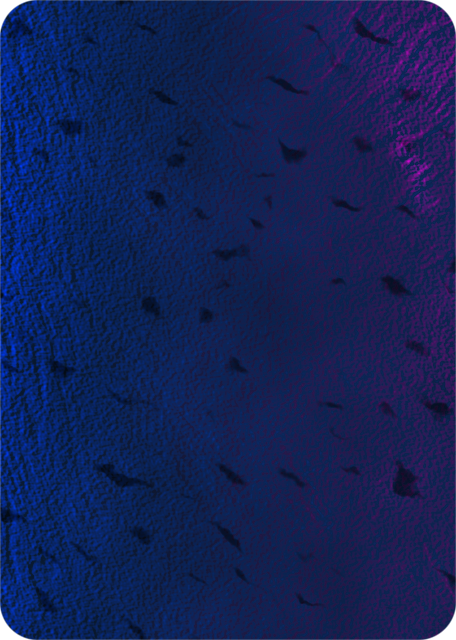
This texture is drawn by a Shadertoy shader. Its source:

```glsl
#define SHADOW vec3(0.045, 0.125, 0.235)
#define BLUE_LIGHT vec3(-0.035, 0.045, 0.40)
#define MAGENTA_LIGHT vec3(0.29, -0.02, 0.24)
#define PAPER vec3(1.0)
#define GRAIN_SCALE 105.0
#define GRAIN_HEIGHT 1.0
#define STROKE_SCALE vec2(8.0, 46.0)
#define STROKE_HEIGHT 1.5
#define LIGHT_STEP vec2(-0.0024, 0.0012)
#define CORNER_RADIUS 0.083

vec2 hashGradient(vec2 cell) {
    uvec2 q = uvec2(ivec2(cell)) * uvec2(1597u, 3812u) + uvec2(7919u, 104729u);
    uint n = (q.x ^ (q.y * 2654u)) * 747796u + q.y * 277803u;
    n = (n ^ (n >> 15u)) * 739981u;
    n = (n ^ (n >> 13u)) * 892699u;
    n ^= n >> 16u;
    float angle = float(n & 65535u) * 6.28319 / 65536.0;
    return vec2(cos(angle), sin(angle));
}

// Gradient noise, roughly -0.7 to 0.7
float noise(vec2 p) {
    vec2 i = floor(p), f = p - i;
    vec2 u = f * f * f * (f * (f * 6.0 - 15.0) + 10.0);
    vec2 e = vec2(1.0, 0.0);
    float a = dot(hashGradient(i), f);
    float b = dot(hashGradient(i + e.xy), f - e.xy);
    float c = dot(hashGradient(i + e.yx), f - e.yx);
    float d = dot(hashGradient(i + e.xx), f - e.xx);
    return mix(mix(a, b, u.x), mix(c, d, u.x), u.y);
}

float fbm(vec2 p) {
    float sum = 0.0, amp = 1.0;
    for (int k = 0; k < 4; k++) {
        sum += amp * noise(p);
        p = mat2(1.6, 1.2, -1.2, 1.6) * p + 5.3;
        amp *= 0.5;
    }
    return sum;
}

vec2 rotate(vec2 p, float angle) {
    float c = cos(angle), s = sin(angle);
    return vec2(c * p.x + s * p.y, c * p.y - s * p.x);
}

// Trowel ridges running along the given angle
float strokes(vec2 p, float angle) {
    vec2 q = rotate(p, angle);
    q.y += 0.035 * noise(q * 5.0);
    float broad = noise(q * STROKE_SCALE);
    float thin = noise(q * STROKE_SCALE * 1.8 + 17.0);
    return smoothstep(-0.05, 0.4, broad) + 0.5 * thin;
}

// Plaster relief: fine grain, lumps and three sweeps of strokes
float height(vec2 p) {
    float grain = noise(p * GRAIN_SCALE) + 0.55 * noise(p * GRAIN_SCALE * 1.75 + 31.0);
    float lumps = 1.3 * fbm(p * 13.0);
    float patches = smoothstep(-0.2, 0.35, noise(p * 4.0 + 9.0));
    float leftEdge = 1.0 - smoothstep(0.08, 0.3, p.x);
    float topRight = smoothstep(1.6, 2.0, p.x + p.y);
    float sweep = strokes(p, -0.75) * patches * (1.0 - leftEdge) * (1.0 - topRight);
    sweep += 0.6 * strokes(p + 3.0, -1.3) * leftEdge;
    sweep += 0.7 * strokes(p + 6.0, 0.75) * topRight;
    return GRAIN_HEIGHT * grain + lumps + STROKE_HEIGHT * sweep;
}

// Soft elongated pool of light
float glow(vec2 p, vec2 centre, vec2 size, float angle) {
    vec2 q = rotate(p - centre, angle) / size;
    return exp(-dot(q, q));
}

void mainImage(out vec4 fragColor, in vec2 fragCoord) {
    vec2 p = fragCoord / iResolution.x;
    vec2 canvas = iResolution.xy / iResolution.x;
    float relief = height(p + LIGHT_STEP) - height(p - LIGHT_STEP);
    float cloud = fbm(p * 3.5 + 2.0);
    vec2 bent = p + 0.025 * vec2(fbm(p * 14.0), fbm(p * 14.0 + 40.0));

    // Blue light from the left, strongest above the middle
    float blue = 0.10 + 0.72 * exp(-3.2 * p.x) + 0.28 * glow(p, vec2(0.0, 0.92), vec2(0.13, 0.4), 0.0);
    blue *= 1.0 + 0.25 * cloud;
    blue *= max(0.0, 0.6 + 0.9 * relief);

    // Magenta light from the right, pooled on raised areas
    float magenta = 0.75 * smoothstep(0.1, 1.05, p.x + 0.12 * cloud);
    magenta += 0.75 * glow(bent, vec2(0.95, 1.27), vec2(0.17, 0.2), 0.3);
    magenta += 1.5 * glow(bent, vec2(0.905, 1.04), vec2(0.025, 0.085), 0.35);
    magenta += 0.4 * glow(bent, vec2(1.0, 0.65), vec2(0.12, 0.18), 0.0);
    magenta += 0.3 * glow(bent, vec2(0.86, 0.34), vec2(0.07, 0.05), 0.0);
    magenta *= max(0.0, 0.33 - 0.85 * relief);

    // Sparse dents and cracks slanting down to the right
    vec2 q = rotate(bent, -0.5);
    float dents = smoothstep(0.3, 0.5, noise(q * vec2(9.0, 26.0) + 12.0));
    float cavity = 1.0 - 0.5 * dents - 0.12 * smoothstep(0.1, 0.6, -relief);

    vec3 colour = SHADOW * (1.0 + 0.12 * cloud + 0.12 * relief);
    colour = (colour + BLUE_LIGHT * blue + MAGENTA_LIGHT * magenta) * cavity;

    // Rounded card
    vec2 corner = abs(p - 0.5 * canvas) - 0.5 * canvas + CORNER_RADIUS;
    float edge = length(max(corner, 0.0)) - CORNER_RADIUS;
    float pixel = 1.0 / iResolution.x;
    colour = mix(colour, PAPER, smoothstep(-pixel, pixel, edge));
    fragColor = vec4(clamp(colour, 0.0, 1.0), 1.0);
}
```
